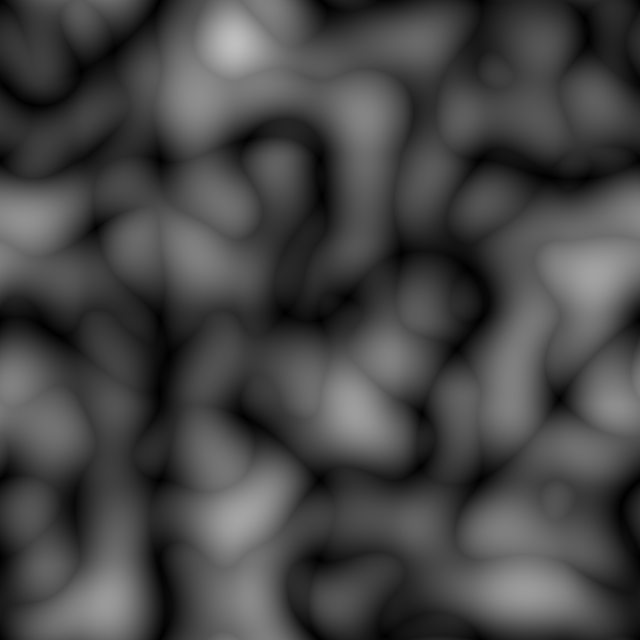
Give the GLSL for this texture, as a WebGL 1 fragment shader.

```glsl
precision highp float;
// Soft grey turbulence: folded gradient noise with dark creases, tiling on all sides.

uniform vec2 u_resolution;

const float BASE_CELLS = 4.0;   // lattice cells across the tile, whole so it wraps
const int OCTAVES = 2;
const float LACUNARITY = 2.0;   // whole, so every octave wraps
const float GAIN = 0.5;
const float BRIGHTNESS = 1.02;
const float SEED = 17.0;
const vec3 TINT = vec3(1.0);
const float TAU = 6.2831853;

float hash(vec2 p) {
  return fract(sin(dot(p, vec2(127.1, 311.7))) * 43758.5453);
}

// Unit gradient at a lattice node, repeating every "period" cells.
vec2 gradient(vec2 node, float period, float seed) {
  float angle = TAU * hash(mod(node, period) + seed);
  return vec2(cos(angle), sin(angle));
}

// Signed gradient noise, zero at every lattice node.
float gradientNoise(vec2 p, float period, float seed) {
  vec2 cell = floor(p);
  vec2 f = p - cell;
  vec2 blend = f * f * (3.0 - 2.0 * f);
  vec2 right = vec2(1.0, 0.0);
  vec2 up = vec2(0.0, 1.0);
  float a = dot(gradient(cell, period, seed), f);
  float b = dot(gradient(cell + right, period, seed), f - right);
  float c = dot(gradient(cell + up, period, seed), f - up);
  float d = dot(gradient(cell + 1.0, period, seed), f - 1.0);
  return mix(mix(a, b, blend.x), mix(c, d, blend.x), blend.y);
}

// Sum of folded octaves; each fold leaves a dark crease.
float turbulence(vec2 uv) {
  float sum = 0.0;
  float amplitude = 1.0;
  float cells = BASE_CELLS;
  for (int i = 0; i < OCTAVES; i++) {
    float seed = SEED * float(i + 1);
    sum += amplitude * abs(gradientNoise(uv * cells, cells, seed));
    amplitude *= GAIN;
    cells *= LACUNARITY;
  }
  return sum;
}

void main() {
  vec2 uv = gl_FragCoord.xy / u_resolution;
  float grey = clamp(BRIGHTNESS * turbulence(uv), 0.0, 1.0);
  gl_FragColor = vec4(TINT * grey, 1.0);
}
```
